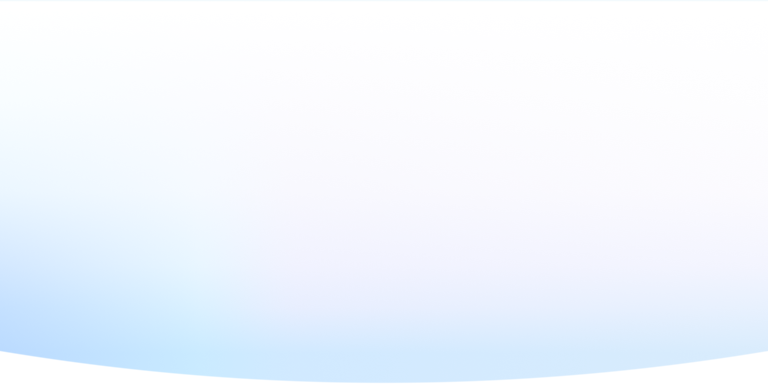
Give the GLSL for this background, as a WebGL 1 fragment shader.

```glsl
precision highp float;
// Pale sky wash, white above and blue below, ending in a shallow curved hem.

uniform vec2 u_resolution;

// Heights of the colour rows, from the hem upward
const float ROW_HEM = 0.08;
const float ROW_LOW = 0.20;
const float ROW_MID = 0.31;
const float ROW_HALF = 0.50;
const float ROW_HIGH = 0.74;
const float ROW_TOP = 0.98;

// Horizontal places of the cyan and lilac tints
const float CYAN_X = 0.26;
const float LILAC_X = 0.40;

// Curved lower edge: lowest point and rise towards both sides
const float HEM_BASE = 0.003;
const float HEM_RISE = 0.083;

// Faint line along the top
const float TOP_LINE = 0.003;
const vec3 LINE_COLOR = vec3(0.95, 0.98, 0.99);
const vec3 WHITE = vec3(1.0);
const float GRAIN = 0.003;

float hash(vec2 p) {
  return fract(sin(dot(p, vec2(127.1, 311.7))) * 43758.5453);
}

float ramp(float from, float to, float t) {
  return clamp((t - from) / (to - from), 0.0, 1.0);
}

// Blends four tints from left to right
vec3 tintRow(float x, vec3 left, vec3 cyan, vec3 lilac, vec3 right) {
  vec3 color = mix(left, cyan, ramp(0.0, CYAN_X, x));
  color = mix(color, lilac, smoothstep(CYAN_X - 0.03, LILAC_X, x));
  return mix(color, right, ramp(LILAC_X, 1.0, x));
}

// Stacks the rows into one smooth wash
vec3 skyWash(vec2 uv) {
  vec3 hem = tintRow(uv.x, vec3(0.73, 0.855, 1.0), vec3(0.79, 0.92, 1.0),
                     vec3(0.82, 0.915, 1.0), vec3(0.85, 0.925, 0.99));
  vec3 low = tintRow(uv.x, vec3(0.77, 0.88, 1.0), vec3(0.855, 0.945, 1.0),
                     vec3(0.91, 0.935, 0.998), vec3(0.91, 0.945, 0.995));
  vec3 mid = tintRow(uv.x, vec3(0.83, 0.91, 1.0), vec3(0.91, 0.965, 1.0),
                     vec3(0.945, 0.95, 0.998), vec3(0.955, 0.96, 0.998));
  vec3 halfway = tintRow(uv.x, vec3(0.92, 0.965, 1.0), vec3(0.96, 0.98, 1.0),
                         vec3(0.972, 0.972, 0.997), vec3(0.985, 0.982, 0.998));
  vec3 high = tintRow(uv.x, vec3(0.972, 0.992, 1.0), vec3(0.983, 0.988, 1.0),
                      vec3(0.988, 0.987, 0.998), vec3(0.994, 0.994, 0.998));
  vec3 color = mix(hem, low, ramp(ROW_HEM, ROW_LOW, uv.y));
  color = mix(color, mid, ramp(ROW_LOW, ROW_MID, uv.y));
  color = mix(color, halfway, ramp(ROW_MID, ROW_HALF, uv.y));
  color = mix(color, high, ramp(ROW_HALF, ROW_HIGH, uv.y));
  return mix(color, WHITE, ramp(ROW_HIGH, ROW_TOP, uv.y));
}

void main() {
  vec2 uv = gl_FragCoord.xy / u_resolution;
  float soft = 1.0 / u_resolution.y;

  vec3 color = skyWash(uv);
  color += (hash(gl_FragCoord.xy) - 0.5) * GRAIN; // hides banding

  // Top line
  float line = smoothstep(1.0 - TOP_LINE - soft, 1.0 - TOP_LINE + soft, uv.y);
  color = mix(color, LINE_COLOR, line);

  // White below the hem
  float side = 2.0 * uv.x - 1.0;
  float hemY = HEM_BASE + HEM_RISE * side * side;
  color = mix(WHITE, color, smoothstep(hemY - soft, hemY + soft, uv.y));

  gl_FragColor = vec4(clamp(color, 0.0, 1.0), 1.0);
}
```
